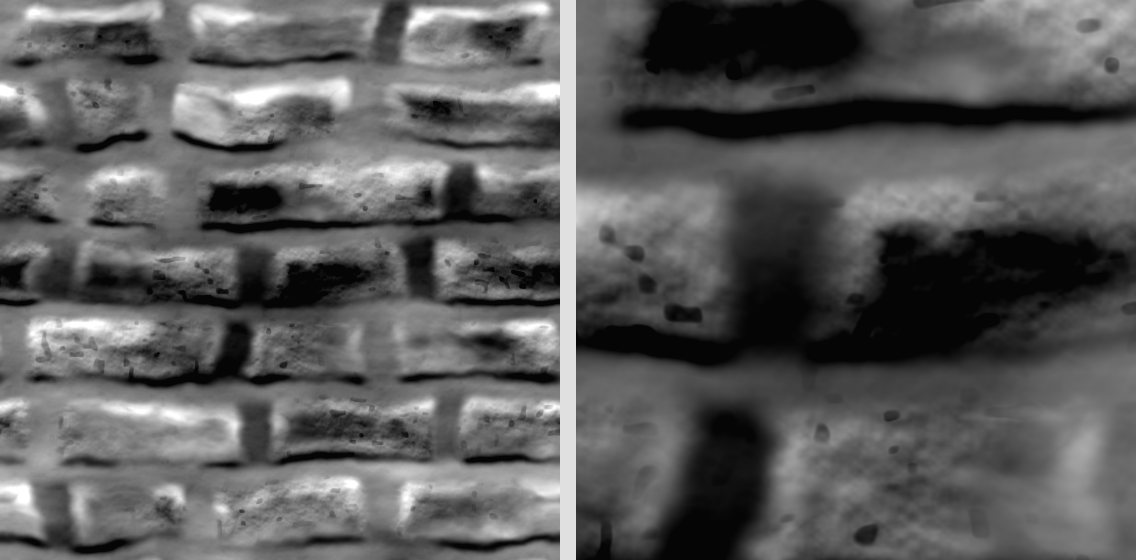
Left, the full canvas; right, a detail of the centre.
Reproduce this texture map procedurally as a WebGL 2 fragment shader.

```glsl
#version 300 es
precision highp float;
// Weathered grey stone wall: seven courses of three uneven, worn blocks in smeared mortar.
uniform vec2 u_resolution;
out vec4 fragColor;

float hash(vec2 cell) {
    vec3 q = fract(cell.xyx * 0.1031);
    q += dot(q, q.yzx + 33.33);
    return fract((q.x + q.y) * q.z);
}

// Value noise that wraps after a whole number of cells
float noise(vec2 uv, vec2 cells, float seed) {
    vec2 p = uv * cells;
    vec2 i = floor(p), f = fract(p);
    f = f * f * f * (f * (f * 6.0 - 15.0) + 10.0);
    vec2 lo = mod(i, cells) + seed * 17.0;
    vec2 hi = mod(i + 1.0, cells) + seed * 17.0;
    return mix(mix(hash(lo), hash(vec2(hi.x, lo.y)), f.x),
               mix(hash(vec2(lo.x, hi.y)), hash(hi), f.x), f.y);
}

float fbm(vec2 uv, vec2 cells, float seed) {
    float sum = 0.0, amp = 0.53;
    for (int k = 0; k < 4; k++) {
        sum += amp * noise(uv, cells, seed + float(k));
        cells *= 2.0;
        amp *= 0.5;
    }
    return sum;
}

void main() {
    vec2 uv = gl_FragCoord.xy / u_resolution;

    // Crooked outlines
    vec2 bend = vec2(fbm(uv, vec2(8.0, 9.0), 1.0), fbm(uv, vec2(7.0, 8.0), 6.0)) - 0.5;
    vec2 p = uv + bend * vec2(0.06, 0.045);

    // Course: v is 0 at the foot of a block and 0.72 at its top
    float y = (p.y - 0.035) * 7.0 + 0.14;
    float row = mod(floor(y), 7.0);
    float v = fract(y) - 0.14;

    // Upright joints, each with its own place and depth
    float side = 1.0, jointShade = 0.0;
    for (int i = 0; i < 3; i++) {
        vec2 id = vec2(float(i) + 3.0, row + 11.0);
        float x = (float(i) + 0.15 + (hash(id) - 0.5) * 0.65) / 3.0;
        float dx = abs(fract(p.x - x + 0.5) - 0.5);
        side = min(side, dx - 0.026);
        float depth = hash(id + 41.0);
        jointShade = max(jointShade, depth * depth * smoothstep(0.042, 0.012, dx));
    }
    jointShade *= smoothstep(-0.12, 0.05, v) * smoothstep(0.86, 0.62, v);

    // Rounded block
    vec2 q = vec2(-side, (abs(v - 0.36) - 0.36) / 7.0) + 0.022;
    float d = length(max(q, 0.0)) + min(max(q.x, q.y), 0.0) - 0.022;
    float face = smoothstep(0.009, -0.014, d);
    float rim = face * smoothstep(-0.042, -0.016, d);
    float upper = smoothstep(0.2, 0.6, v);

    // Broad stains, bleached patches and smeared mortar
    float broad = fbm(uv, vec2(4.0, 8.0), 12.0) - 0.5;
    float stain = fbm(p, vec2(9.0, 17.0), 18.0) - 0.5;
    float smear = noise(p, vec2(6.0, 21.0), 24.0) - 0.5;
    float bleach = smoothstep(0.5, 0.72, fbm(p, vec2(5.0, 12.0), 29.0));
    float tone = 0.46 + broad * 0.6 + smear * 0.13;
    tone += face * (stain * 0.75 - 0.04);
    tone += rim * (0.03 + 0.17 * upper);
    tone += bleach * (0.1 + 0.27 * face * upper);

    // Dark hollow in the middle of some blocks
    float hollow = smoothstep(0.45, 0.7, noise(uv, vec2(9.0, 14.0), 35.0));
    tone -= 0.23 * hollow * smoothstep(-0.016, -0.04, d);

    // Rough grain lit from above, stronger on the faces
    vec2 grainCells = vec2(38.0, 46.0);
    float grain = fbm(uv, grainCells, 40.0);
    float relief = grain - fbm(uv + vec2(-0.002, 0.005), grainCells, 40.0);
    float rough = smoothstep(0.35, 0.65, fbm(uv, vec2(6.0, 8.0), 46.0));
    tone += (relief * 0.38 + (grain - 0.5) * 0.2) * (0.2 + 0.8 * face * rough);

    // Broken undercut shadow below each block, and the joints
    float undercut = exp(-pow((v + 0.015) / 0.062, 2.0)) * smoothstep(-0.015, 0.025, side);
    float wear = smoothstep(0.3, 0.72, noise(uv, vec2(7.0, 14.0), 52.0));
    tone -= undercut * (0.12 + 0.42 * wear);
    tone -= jointShade * 0.42;

    // Small pits
    float pits = smoothstep(0.76, 0.94, noise(p, vec2(67.0, 79.0), 58.0));
    tone -= pits * 0.17 * (0.15 + face * rough);

    fragColor = vec4(vec3(clamp(tone, 0.02, 1.0)), 1.0);
}
```
